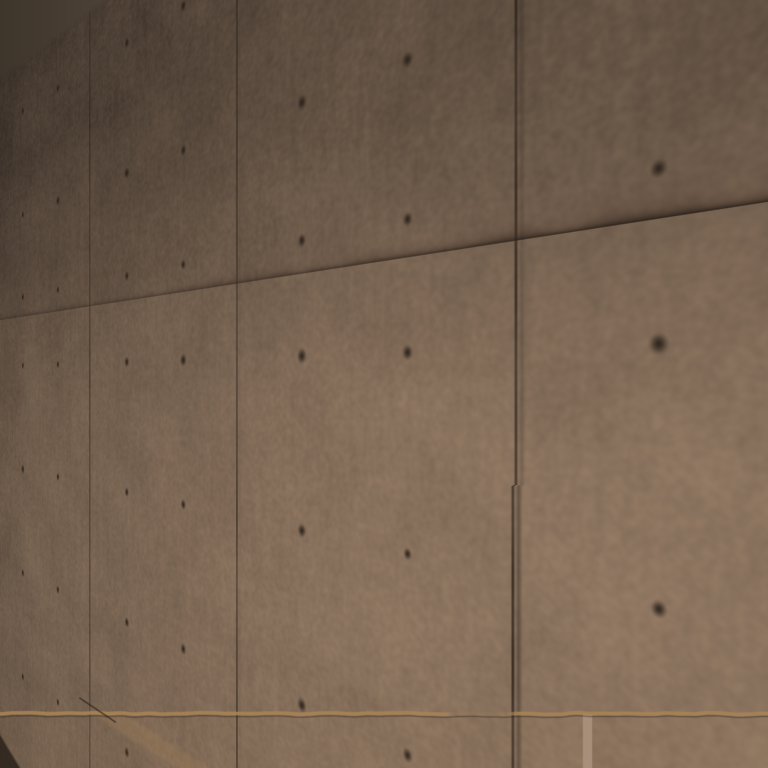
Write a WebGL 1 fragment shader that draws this texture.

```glsl
precision highp float;
uniform vec2 u_resolution;

const vec3 SHADE = vec3(0.255, 0.212, 0.176);
const vec3 LIT = vec3(0.560, 0.465, 0.381);
const vec3 CEILING = vec3(0.285, 0.245, 0.200);
const vec3 GAP = vec3(0.150, 0.118, 0.095);
const vec3 RUST = vec3(0.440, 0.310, 0.250);
const vec3 BRASS = vec3(0.660, 0.510, 0.330);
const vec3 POST = vec3(0.680, 0.580, 0.500);

const vec2 VANISH = vec2(-0.502, 0.506);   // vanishing point of the wall
const float FIRST_SEAM = 0.117;            // screen x of panel seam zero
const float NEAR = 0.1186;                 // perspective of the panel index
const float RECEDE = 0.2364;
const float JOINT = 0.1540;                // wall height of the long joint
const float ROW_STEP = 0.254;              // spacing of the tie holes
const float LOWER_ROW = 0.034;
const float UPPER_ROW = 0.149;
const float FIRST_ROW_LIFT = 0.053;
const float HOLE_INSET = 0.195;            // holes either side of panel centre
const vec2 HOLE_SIZE = vec2(0.0155, 0.0088);
const float SEAM_HALF = 0.0032;
const float SEAM_BREAK = 0.368;            // screen y where the near seam steps
const float RAIL_Y = 0.0710;
const float GRAIN = 0.13;
const float BLOTCH = 0.17;

vec2 gradient(vec2 cell) {
  float a = 6.2832 * fract(sin(dot(cell, vec2(127.1, 311.7))) * 43758.5);
  return vec2(cos(a), sin(a));
}

float gradientNoise(vec2 p) {
  vec2 i = floor(p), f = fract(p);
  vec2 w = f * f * f * (f * (f * 6.0 - 15.0) + 10.0);
  vec2 e = vec2(1.0, 0.0);
  float low = mix(dot(gradient(i), f), dot(gradient(i + e), f - e), w.x);
  float high = mix(dot(gradient(i + e.yx), f - e.yx), dot(gradient(i + 1.0), f - 1.0), w.x);
  return mix(low, high, w.y);
}

float fbm(vec2 p) {
  float sum = 0.0, gain = 0.6;
  for (int i = 0; i < 3; i++) {
    sum += gain * gradientNoise(p);
    p = p * 2.03 + 17.3;
    gain *= 0.55;
  }
  return sum;
}

float segment(vec2 p, vec2 a, vec2 b) {
  vec2 pa = p - a, ba = b - a;
  return length(pa - ba * clamp(dot(pa, ba) / dot(ba, ba), 0.0, 1.0));
}

float fill(float d, float soft) {
  return 1.0 - smoothstep(-soft, soft, d);
}

float tieHole(vec2 wall) {
  float above = step(JOINT, wall.y);
  float base = mix(LOWER_ROW, UPPER_ROW, above);
  float row = floor((wall.y - base) / ROW_STEP + 0.5);
  float lift = above * FIRST_ROW_LIFT * (1.0 - step(0.5, abs(row)));
  vec2 id = vec2(floor(wall.x * 2.0), row + 9.0 * above);
  vec2 d = vec2(abs(fract(wall.x) - 0.5) - HOLE_INSET, wall.y - base - row * ROW_STEP - lift);
  float wear = 1.0 + 0.4 * gradientNoise(id * 0.73 + 0.31);
  return 1.0 - smoothstep(0.0, 1.35, length(d / HOLE_SIZE) / wear);
}

void main() {
  vec2 p = gl_FragCoord.xy / u_resolution;
  float px = 1.0 / min(u_resolution.x, u_resolution.y);

  // Perspective: x counts panels, y is height on the wall
  float scale = NEAR + RECEDE * p.x;
  float depth = p.x - VANISH.x;
  vec2 wall = vec2((p.x - FIRST_SEAM) / scale, (p.y - VANISH.y) / depth);
  float panelWidth = scale * scale / (NEAR + RECEDE * FIRST_SEAM);
  float nearSide = smoothstep(0.0, 0.9, p.x);

  // Light falls off toward the upper left
  float top = smoothstep(0.3, 1.05, p.y);
  float left = 1.0 - smoothstep(-0.05, 0.5, p.x);
  float light = 0.88 + 0.09 * p.x - 0.47 * top - 0.25 * left - 0.12 * top * left;
  light -= 0.07 * step(JOINT, wall.y) + 0.12 * (1.0 - smoothstep(0.0, 0.05, p.x));

  // Concrete grain, blotches and faint vertical streaks
  vec2 surface = vec2(wall.x * 0.5, wall.y);
  light += GRAIN * (fbm(surface * 48.0) + 0.7 * gradientNoise(surface * 110.0));
  light += BLOTCH * fbm(surface * 7.0 + 4.7);
  light += 0.05 * gradientNoise(surface * vec2(70.0, 6.0));
  vec3 color = mix(SHADE, LIT, light);

  // Tie holes and vertical seams, each with a faint second edge
  color = mix(color, GAP, 0.85 * tieHole(wall));
  float shift = 0.004 * step(0.6, p.x) * fill(p.y - SEAM_BREAK, px);
  float seam = (fract(wall.x + 0.5) - 0.5) * panelWidth + shift;
  float seamHalf = SEAM_HALF * panelWidth;
  float seamSoft = 0.6 * px + 0.7 * seamHalf;
  float echo = nearSide * fill(abs(seam - 4.4 * seamHalf) - 1.5 * seamHalf, 2.0 * seamSoft);
  color = mix(color, GAP, (0.25 + 60.0 * shift) * echo);
  float seamFade = 0.75 + 0.3 * gradientNoise(vec2(floor(wall.x + 0.5) * 3.7, p.y * 9.0));
  color = mix(color, GAP, seamFade * fill(abs(seam) - seamHalf, seamSoft));

  // Long joint: rust above, soft shadow, crisp lower lip
  float joint = (wall.y - JOINT) * depth;
  float aboveJoint = smoothstep(-px, px, joint);
  float rise = max(joint, 0.0) / depth;
  float uneven = 1.0 + 0.6 * gradientNoise(vec2(wall.x * 9.0, 2.5));
  color = mix(color, RUST, 0.30 * nearSide * aboveJoint * exp(-rise / 0.018));
  color = mix(color, GAP, (0.5 + 0.45 * nearSide) * aboveJoint * exp(-rise / (0.0048 * uneven)));

  // Ceiling corner
  float ceiling = (0.896 + 0.76 * p.x - p.y) * 0.8;
  color = mix(color, CEILING * (0.85 + 1.4 * p.x), fill(ceiling, 0.006));

  // Brace, post and corner below the rail
  float below = fill(p.y - RAIL_Y, px);
  float brace = fill(segment(p, vec2(0.125, 0.080), vec2(0.260, -0.005)) - 0.011, 0.004);
  color = mix(color, BRASS, below * (0.04 + 0.25 * brace));
  color = mix(color, POST, 0.85 * below * fill(abs(p.x - 0.765) - 0.006, px));
  color = mix(color, GAP, 0.8 * fill((p.y + 1.65 * p.x - 0.043) * 0.52, 0.002));

  // Rail with a worn gap and a dark sliver crossing it
  float worn = smoothstep(0.58, 0.59, p.x) * (1.0 - smoothstep(0.65, 0.68, p.x));
  float rail = RAIL_Y + 0.002 * gradientNoise(vec2(p.x * 40.0, 0.5));
  color = mix(color, GAP, 0.35 * fill(abs(p.y - rail + 0.004) - 0.001, px));
  color = mix(color, BRASS, fill(abs(p.y - rail) - 0.0023, px) * (0.9 - 0.75 * worn));
  color = mix(color, GAP, 0.65 * fill(segment(p, vec2(0.104, 0.091), vec2(0.150, 0.060)) - 0.001, px));

  gl_FragColor = vec4(color, 1.0);
}
```
